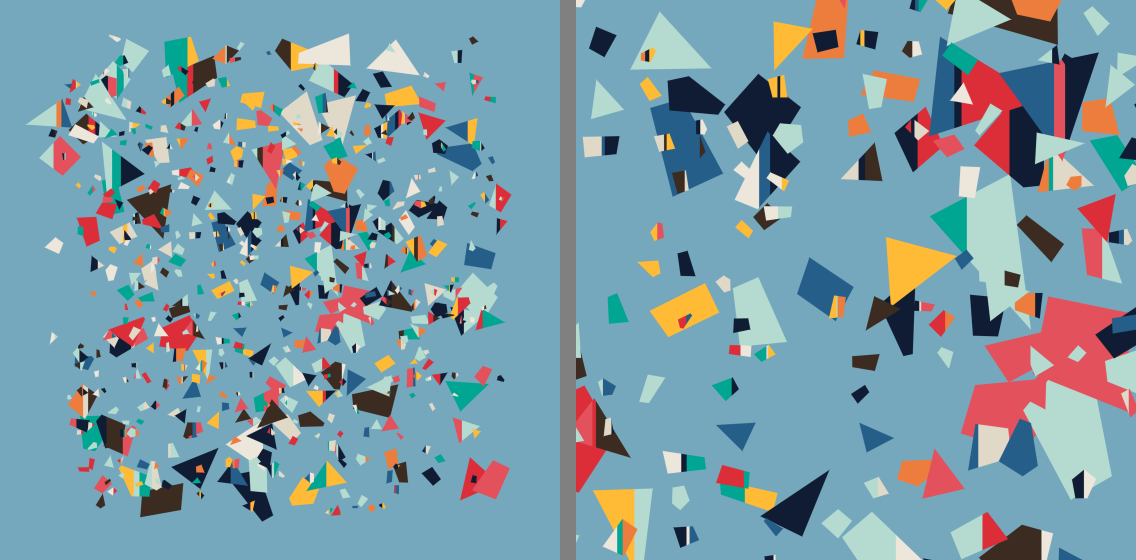
Left, the full canvas; right, a detail of the centre.
A Shadertoy shader for this background:

```glsl
// Scattered paper-cut shards in mixed colours on a flat dusty blue ground.

const float TAU = 6.2831853;

float rnd(vec2 cell, float k) {
    vec3 p = fract(vec3(cell + 57.0, k * 7.3 + 11.0) * 0.1031);
    p += dot(p, p.zyx + 31.32);
    return fract((p.x + p.y) * p.z);
}

float valueNoise(vec2 p) {
    vec2 i = floor(p), f = fract(p);
    f = f * f * (3.0 - 2.0 * f);
    return mix(mix(rnd(i, 0.0), rnd(i + vec2(1, 0), 0.0), f.x),
               mix(rnd(i + vec2(0, 1), 0.0), rnd(i + vec2(1, 1), 0.0), f.x), f.y);
}

// Repeated entries weight the lights and the darks.
vec3 paperColor(float t) {
    vec3 paper[13] = vec3[13](
        vec3(0.71, 0.86, 0.82), vec3(0.71, 0.86, 0.82),
        vec3(0.88, 0.85, 0.78), vec3(0.93, 0.90, 0.86),
        vec3(0.06, 0.11, 0.20), vec3(0.06, 0.11, 0.20),
        vec3(0.23, 0.17, 0.13), vec3(0.15, 0.37, 0.54),
        vec3(0.86, 0.18, 0.22), vec3(0.89, 0.32, 0.36),
        vec3(0.93, 0.49, 0.24), vec3(1.00, 0.73, 0.21),
        vec3(0.00, 0.65, 0.57));
    return paper[min(int(t * 13.0), 12)];
}

// Negative inside the ragged, round-cornered area that holds the shards.
float fieldDistance(vec2 p) {
    vec2 q = abs(p - vec2(0.5, 0.51)) - vec2(0.32, 0.34);
    float box = length(max(q, 0.0)) + min(max(q.x, q.y), 0.0) - 0.08;
    return box + 0.07 * (valueNoise(p * 6.0) - 0.5);
}

// Convex polygon bounded by three to five irregular half planes.
float shardDistance(vec2 q, vec2 id, float radius) {
    float kind = rnd(id, 1.0);
    int sides = kind < 0.22 ? 3 : kind < 0.8 ? 4 : 5;
    float turn = rnd(id, 2.0) * TAU;
    float stretch = mix(1.0, 1.5, rnd(id, 3.0));
    float d = -1.0;
    for (int k = 0; k < sides; k++) {
        float fk = float(k);
        float a = turn + TAU * fk / float(sides) + 0.5 * (rnd(id, 10.0 + fk) - 0.5);
        float reach = radius * mix(0.6, 1.3, rnd(id, 20.0 + fk));
        reach *= k % 2 == 0 ? stretch : 1.0 / stretch;
        d = max(d, dot(q, vec2(cos(a), sin(a))) - reach);
    }
    return d;
}

// Whole sheet, two halves, or halves with a strip between, cut upright.
vec3 shardColor(vec2 q, vec2 id, float radius, float aa) {
    vec3 col = paperColor(rnd(id, 30.0));
    float cuts = rnd(id, 31.0);
    if (cuts < 0.45) {
        float x = q.x - radius * (rnd(id, 32.0) - 0.5);
        col = mix(col, paperColor(rnd(id, 33.0)), smoothstep(-aa, aa, x));
        if (cuts < 0.18) {
            float strip = abs(x) - radius * mix(0.08, 0.3, rnd(id, 34.0));
            col = mix(paperColor(rnd(id, 35.0)), col, smoothstep(-aa, aa, strip));
        }
    }
    return col;
}

// One size class, strewn on a jittered grid; core is its density mid-field.
void scatter(inout vec3 col, vec2 p, float pitch, float size, float rim, float core, float seed) {
    float aa = 0.7 / iResolution.y;
    vec2 base = floor(p / pitch);
    for (int j = -1; j <= 1; j++)
    for (int i = -1; i <= 1; i++) {
        vec2 cell = base + vec2(i, j);
        vec2 id = cell + seed;
        vec2 jitter = vec2(rnd(id, 4.0), rnd(id, 5.0)) - 0.5;
        vec2 center = (cell + 0.5 + 0.7 * jitter) * pitch;
        float field = fieldDistance(center);
        float density = mix(rim, core, smoothstep(0.0, 0.16, -field));
        density *= 0.55 + 0.9 * valueNoise(center * 9.0 + seed);
        if (field > 0.0 || rnd(id, 6.0) > density) continue;

        float radius = size * mix(0.6, 1.25, rnd(id, 7.0));
        vec2 q = p - center;
        float d = max(shardDistance(q, id, radius), length(q) - 1.1 * pitch);
        col = mix(col, shardColor(q, id, radius, aa), smoothstep(aa, -aa, d));
    }
}

void mainImage(out vec4 fragColor, in vec2 fragCoord) {
    vec2 p = (fragCoord - 0.5 * iResolution.xy) / iResolution.y + 0.5;
    vec3 col = vec3(0.46, 0.66, 0.74);
    scatter(col, p, 0.062, 0.0235, 0.60, 0.36, 0.0);
    scatter(col, p, 0.042, 0.0120, 0.22, 0.42, 130.0);
    scatter(col, p, 0.026, 0.0058, 0.18, 0.50, 270.0);
    fragColor = vec4(col, 1.0);
}
```
